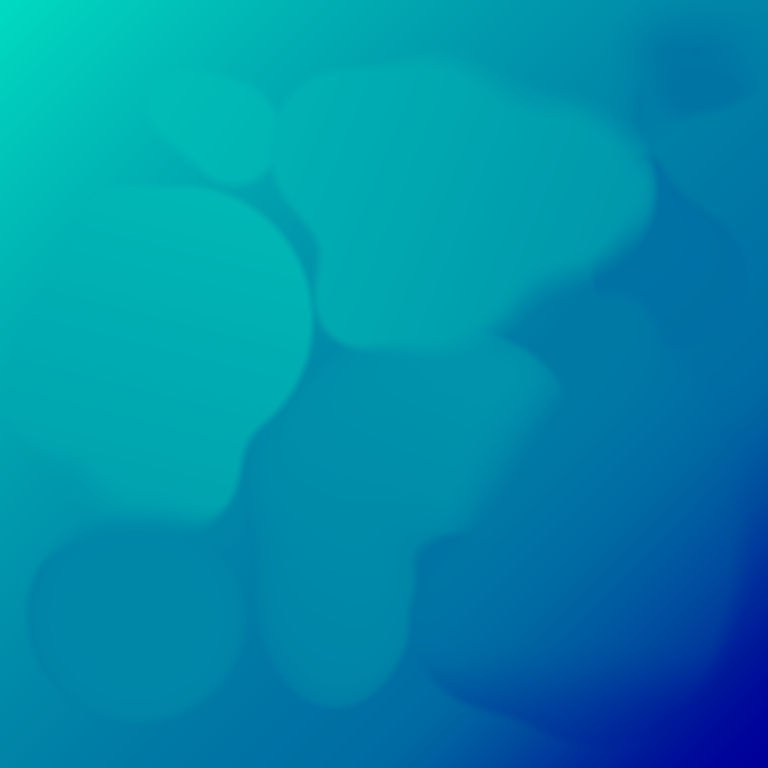
A WebGL 2 fragment shader for this background:

```glsl
#version 300 es
precision highp float;

uniform vec2 u_resolution;
out vec4 outColor;

// Approximate signed distance to an axis-aligned ellipse
float ellipse(vec2 p, vec2 center, vec2 radii) {
  vec2 q = (p - center) / radii;
  float k = length(q);
  return (k - 1.0) * k / max(length(q / radii), 1e-4);
}

// Smooth union of two distances
float blend(float a, float b, float k) {
  float h = max(k - abs(a - b), 0.0) / k;
  return min(a, b) - h * h * k * 0.25;
}

// Linear tone ramp around an anchor point
float ramp(vec2 p, vec2 anchor, float tone, vec2 slope) {
  return tone + dot(p - anchor, slope);
}

// Ramp that is 1 below the range and 0 above it
float fall(float start, float end, float x) {
  return 1.0 - smoothstep(start, end, x);
}

// Lay a shape over the base tone, fading inward and darkening its rim
float layer(float base, float d, float tone, float softness, float rim) {
  float shaded = tone - rim * exp(min(d, 0.0) / 0.02);
  return mix(base, shaded, fall(-softness, 0.002, d));
}

// Tone 0 is deep blue, high tones are turquoise
vec3 palette(float tone) {
  float green = clamp(tone, 0.0, 1.0);
  return vec3(0.0, green, 0.6 + 0.21 * green * green);
}

float backdrop(float s) {
  return 0.86 - 0.9 * s + 0.42 * s * s - 0.38 * smoothstep(0.72, 1.0, s);
}

float fingerShape(vec2 p) {
  float d = ellipse(p, vec2(0.241, 0.863), vec2(0.055, 0.052));
  return blend(d, ellipse(p, vec2(0.306, 0.824), vec2(0.065, 0.072)), 0.06);
}

float cornerShape(vec2 p) {
  float d = ellipse(p, vec2(0.898, 0.935), vec2(0.117, 0.091));
  return blend(d, ellipse(p, vec2(0.833, 0.857), vec2(0.046, 0.065)), 0.05);
}

float bumpShape(vec2 p) {
  float d = ellipse(p, vec2(0.872, 0.642), vec2(0.104, 0.098));
  return blend(d, ellipse(p, vec2(0.840, 0.720), vec2(0.040, 0.085)), 0.06);
}

float middleShape(vec2 p) {
  float d = ellipse(p, vec2(0.436, 0.232), vec2(0.111, 0.159));
  d = blend(d, ellipse(p, vec2(0.430, 0.375), vec2(0.120, 0.130)), 0.04);
  return blend(d, ellipse(p, vec2(0.560, 0.440), vec2(0.195, 0.143)), 0.05);
}

float deepShape(vec2 p) {
  float d = ellipse(p, vec2(0.781, 0.290), vec2(0.206, 0.267));
  d = blend(d, ellipse(p, vec2(0.651, 0.193), vec2(0.124, 0.124)), 0.04);
  d = blend(d, ellipse(p, vec2(0.853, 0.414), vec2(0.124, 0.130)), 0.03);
  return blend(d, ellipse(p, vec2(0.770, 0.560), vec2(0.090, 0.080)), 0.06);
}

float upperShape(vec2 p) {
  float d = ellipse(p, vec2(0.449, 0.805), vec2(0.104, 0.111));
  d = blend(d, ellipse(p, vec2(0.573, 0.733), vec2(0.169, 0.208)), 0.04);
  d = blend(d, ellipse(p, vec2(0.716, 0.753), vec2(0.143, 0.137)), 0.05);
  return blend(d, ellipse(p, vec2(0.469, 0.609), vec2(0.065, 0.068)), 0.04);
}

float leftShape(vec2 p) {
  float d = ellipse(p, vec2(0.234, 0.583), vec2(0.178, 0.180));
  d = blend(d, ellipse(p, vec2(0.163, 0.707), vec2(0.065, 0.055)), 0.02);
  d = blend(d, ellipse(p, vec2(0.085, 0.492), vec2(0.085, 0.111)), 0.05);
  return blend(d, ellipse(p, vec2(0.195, 0.401), vec2(0.124, 0.117)), 0.04);
}

void main() {
  vec2 p = gl_FragCoord.xy / u_resolution;
  float s = (p.x + 1.0 - p.y) * 0.5;
  float tone = backdrop(s);

  // Faint shapes along the outer edges
  tone = layer(tone, fingerShape(p), ramp(p, vec2(0.24, 0.86), 0.73, vec2(-0.15, 0.1)), 0.015, 0.0);
  float cornerSoft = mix(0.12, 0.015, smoothstep(0.8, 0.9, p.x) * fall(0.87, 0.95, p.y));
  tone = layer(tone, cornerShape(p), 0.46, cornerSoft, 0.0);
  tone = layer(tone, bumpShape(p), ramp(p, vec2(0.87, 0.64), 0.445, vec2(-0.05, 0.05)), 0.012, 0.01);

  // Lower shapes, sharp below and melting together above
  tone = layer(tone, middleShape(p), ramp(p, vec2(0.5, 0.4), 0.56, vec2(0.05, 0.12)), 0.012, 0.045);
  float falloff = max(s - 0.6, 0.0);
  float deepTone = 0.48 - 3.2 * falloff * falloff - 0.07 * fall(0.06, 0.17, p.y);
  float melt = smoothstep(0.2, 0.5, p.y) * fall(0.6, 0.85, p.x);
  float deepSoft = mix(0.015, 0.16, melt) + 0.03 * smoothstep(0.85, 0.98, p.x);
  tone = layer(tone, deepShape(p), deepTone, deepSoft, 0.02);

  // Large light shapes in front
  float upperSoft = mix(0.015, 0.05, smoothstep(0.45, 0.65, p.x) * fall(0.8, 0.86, p.x));
  tone = layer(tone, upperShape(p), ramp(p, vec2(0.573, 0.733), 0.645, vec2(-0.2, 0.08)), upperSoft, 0.0);
  float leftSoft = mix(0.012, 0.08, fall(0.36, 0.46, p.y) * fall(0.2, 0.3, p.x));
  tone = layer(tone, leftShape(p), ramp(p, vec2(0.234, 0.583), 0.685, vec2(0.05, 0.2)), leftSoft, 0.0);
  float pool = ellipse(p, vec2(0.178, 0.199), vec2(0.148, 0.146));
  tone = layer(tone, pool, 0.53, mix(0.012, 0.07, smoothstep(0.25, 0.35, p.y)), 0.035);

  outColor = vec4(palette(tone), 1.0);
}
```
